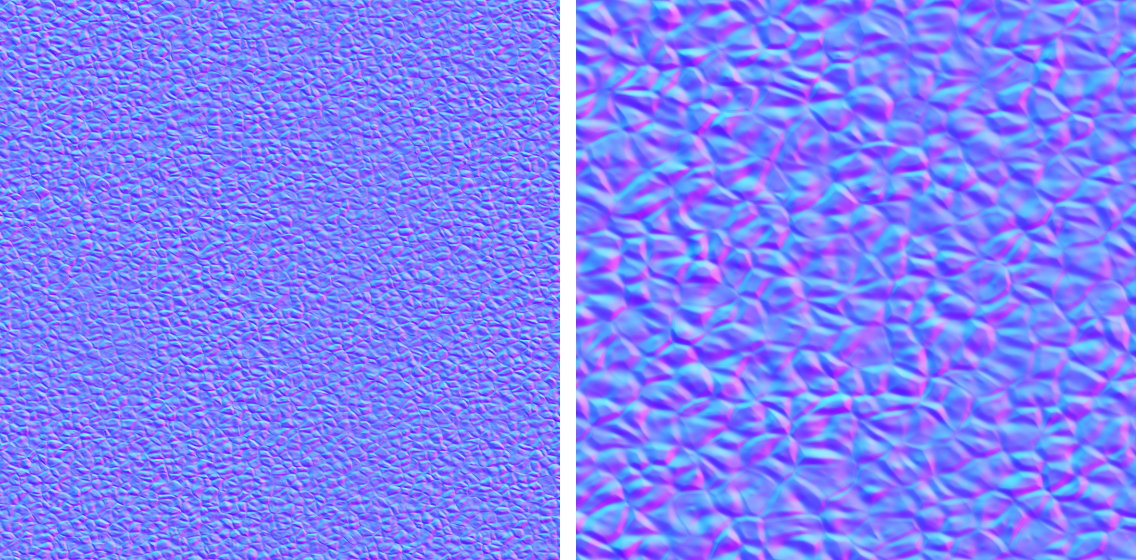
Left, the full canvas; right, a detail of the centre.
A WebGL 1 fragment shader for this texture map:

```glsl
precision highp float;

uniform vec2 u_resolution;

#define GRAINS vec2(56.0, 72.0)  // grains across and up the canvas
#define RIM_WIDTH 0.6            // width of the rounded grain edges
#define LUMP_HEIGHT 1.4          // uneven ground beneath the grains
#define GRIT_HEIGHT 0.25         // fine roughness
#define WARP 0.55                // bending of the grain outlines
#define RELIEF 0.22              // overall steepness
#define LEAN 0.45                // steeper slopes toward the right
#define SAMPLE_STEP 0.0011       // slope sampling distance

float hash(vec2 p) {
  vec3 q = fract(vec3(p.xyx) * 0.1031);
  q += dot(q, q.yzx + 33.33);
  return fract((q.x + q.y) * q.z);
}

vec2 hash2(vec2 p) {
  return vec2(hash(p), hash(p + vec2(71.7, 23.3)));
}

float noise(vec2 p) {
  vec2 cell = floor(p);
  vec2 f = fract(p);
  f = f * f * (3.0 - 2.0 * f);
  float low = mix(hash(cell), hash(cell + vec2(1.0, 0.0)), f.x);
  float high = mix(hash(cell + vec2(0.0, 1.0)), hash(cell + 1.0), f.x);
  return mix(low, high, f.y);
}

vec2 rotate(vec2 p, float angle) {
  float c = cos(angle);
  float s = sin(angle);
  return vec2(c * p.x - s * p.y, s * p.x + c * p.y);
}

// Rounded pebbles of random height, sinking to zero along their borders
float grains(vec2 p) {
  vec2 cell = floor(p);
  float nearest = 8.0;
  float second = 8.0;
  float top = 0.0;
  for (int y = -1; y <= 1; y++) {
    for (int x = -1; x <= 1; x++) {
      vec2 id = cell + vec2(float(x), float(y));
      float d = length(id + hash2(id) - p);
      if (d < nearest) {
        second = nearest;
        nearest = d;
        top = mix(0.4, 1.0, hash(id + 140.5));
      } else {
        second = min(second, d);
      }
    }
  }
  return top * smoothstep(0.0, RIM_WIDTH, second - nearest);
}

float height(vec2 p) {
  vec2 q = p * GRAINS + 20.0;
  vec2 bend = vec2(noise(q * 0.8 + 9.0), noise(q * 0.8 + 57.0)) - 0.5;
  float lumps = noise(rotate(q, 0.6) * 1.6 + 200.0);
  float grit = noise(rotate(q, 1.1) * 3.3 + 300.0);
  return grains(q + WARP * bend) + LUMP_HEIGHT * lumps + GRIT_HEIGHT * grit;
}

void main() {
  vec2 p = gl_FragCoord.xy / u_resolution;

  // Central differences, expressed per grain
  vec2 e = vec2(SAMPLE_STEP, 0.0);
  vec2 rise = vec2(height(p + e.xy) - height(p - e.xy),
                   height(p + e.yx) - height(p - e.yx));
  vec2 slope = -rise / (2.0 * SAMPLE_STEP * 64.0) * RELIEF;

  // Broad calmer and rougher areas
  slope *= 0.82 + 0.36 * noise(p * 5.0 + 3.0);
  slope.x += LEAN * (min(slope.x * slope.x, 1.0) - 0.11);

  // Tangent-space direction packed into colour, with full blue
  vec2 normal = slope / sqrt(1.0 + dot(slope, slope));
  gl_FragColor = vec4(0.5 + 0.5 * normal, 1.0, 1.0);
}
```
